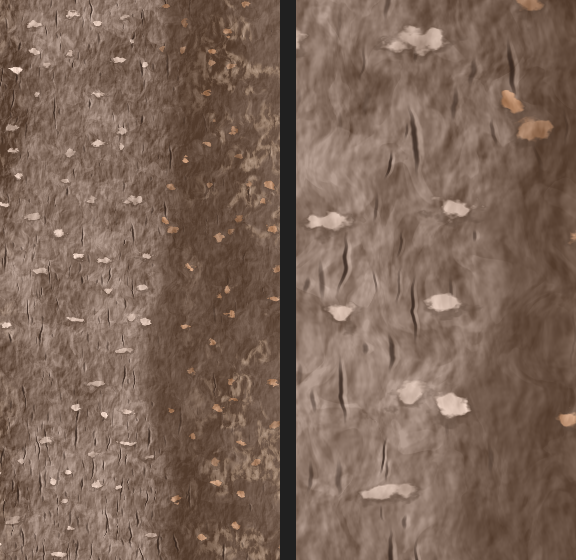
Left: the whole. Right: its middle third, enlarged.
Reproduce this texture procedurally as a Shadertoy shader.

```glsl
const vec3 DARK_BARK = vec3(0.375, 0.285, 0.228);
const vec3 PALE_BARK = vec3(0.640, 0.550, 0.498);
const vec3 LICHEN = vec3(0.575, 0.470, 0.385);
const vec3 CREAM = vec3(0.930, 0.830, 0.770);
const vec3 ORANGE = vec3(0.740, 0.560, 0.430);
const vec3 CREVICE = vec3(0.200, 0.140, 0.110);

vec3 hash3(vec2 p) {
    vec3 q = fract(p.xyx * vec3(0.1031, 0.1030, 0.0973));
    q += dot(q, q.yxz + 33.33);
    return fract((q.xxy + q.yzz) * q.zyx);
}

float noise(vec2 p) {
    vec2 i = floor(p), f = fract(p);
    vec2 u = f * f * (3.0 - 2.0 * f);
    float low = mix(hash3(i).x, hash3(i + vec2(1, 0)).x, u.x);
    float high = mix(hash3(i + vec2(0, 1)).x, hash3(i + vec2(1, 1)).x, u.x);
    return mix(low, high, u.y);
}

float fbm(vec2 p) {
    float sum = 0.0, amp = 0.5;
    for (int i = 0; i < 4; i++) {
        sum += amp * noise(p);
        p = mat2(1.6, 0.9, -0.9, 1.6) * p + 17.3;
        amp *= 0.5;
    }
    return sum / 0.9375;
}

// Soft-edged ellipse coverage
float blob(vec2 d, vec2 radius, float ragged) {
    return 1.0 - smoothstep(0.65, 1.15, length(d / radius) + ragged);
}

// Scattered pores: x = cream, y = orange, z = shadow rim
vec3 pores(vec2 p, float cell, float split) {
    vec3 result = vec3(0.0);
    vec2 home = floor(p / cell);
    float ragged = 2.0 * (fbm(p * vec2(60.0, 90.0)) - 0.5);
    for (int j = -1; j <= 1; j++)
    for (int i = -1; i <= 1; i++) {
        vec2 id = home + vec2(i, j);
        vec3 place = hash3(id + 41.0), look = hash3(id + 97.0);
        vec2 centre = (id + 0.1 + 0.8 * place.xy) * cell;
        float right = step(split, centre.x);
        if (place.z > mix(0.50, 0.62, right)) continue;
        vec2 wide = vec2(0.009 + 0.020 * look.x, 0.008 + 0.005 * look.y);
        vec2 rounded = vec2(0.010 + 0.008 * look.x, 0.009 + 0.005 * look.y);
        vec2 radius = mix(wide, rounded, right);
        vec2 d = p - centre;
        d.y += 0.3 * d.x * (look.z - 0.5);
        float body = blob(d, radius, ragged) * (0.55 + 0.45 * look.z);
        float rim = blob(d + vec2(0.0, 0.005), radius * 1.35, ragged);
        result = max(result, vec3(body * (1.0 - right), body * right, rim));
    }
    return result;
}

// Short wavering upright cracks: x = groove, y = lit lip
vec2 cracks(vec2 p, vec2 cell, float density) {
    vec2 result = vec2(0.0);
    vec2 home = floor(p / cell);
    for (int j = -1; j <= 1; j++)
    for (int i = -1; i <= 1; i++) {
        vec2 id = home + vec2(i, j);
        vec3 place = hash3(id + 211.0), look = hash3(id + 307.0);
        vec2 d = p - (id + place.xy) * cell;
        d.x += 0.016 * (fbm(vec2(d.y * 28.0, place.x * 90.0)) - 0.5);
        d.x += d.y * 0.35 * (look.z - 0.5);
        float reach = cell.y * mix(0.15, 0.55, look.x);
        float taper = 1.0 - smoothstep(0.2, 1.0, abs(d.y) / reach);
        float width = 0.0013 + 0.0025 * look.y * taper;
        float present = smoothstep(-0.1, 0.1, density - place.z) * taper;
        float groove = 1.0 - smoothstep(0.3, 1.4, abs(d.x) / width);
        float lip = 1.0 - smoothstep(0.3, 1.4, abs(d.x - 2.0 * width) / width);
        result = max(result, present * vec2(groove, lip));
    }
    return result;
}

void mainImage(out vec4 fragColor, in vec2 fragCoord) {
    vec2 p = fragCoord / iResolution.x;
    float height = fragCoord.y / iResolution.y;
    float broad = fbm(p * vec2(4.0, 3.5) + 5.0) - 0.5;
    vec2 warp = 0.05 * vec2(noise(p * 22.0), noise(p * 22.0 + 50.0));
    float flakes = fbm((p + warp) * vec2(15.0, 12.0) + 31.0);
    float scales = fbm((p + warp) * vec2(34.0, 24.0) + 83.0);
    vec2 fibre = (p + 0.3 * warp) * vec2(75.0, 46.0);
    float grain = fbm(fibre);

    // Pale left flank, dark band, half-lit right edge
    float shade = smoothstep(0.51, 0.62, p.x + 0.25 * broad);
    float edge = smoothstep(0.76, 1.0, p.x);
    float tone = mix(0.68, 0.04 + 0.22 * edge, shade);
    tone -= 0.36 * (1.0 - smoothstep(0.0, 0.14, p.x + 0.2 * broad));
    tone += broad * mix(1.10, 0.50, shade);

    // Peeling flakes, small scales, fibre grain and side-lit relief
    float calm = mix(1.0, 0.5, shade);
    tone += 0.24 * calm * (smoothstep(0.54, 0.59, flakes) - 0.35);
    tone += 0.20 * calm * (smoothstep(0.52, 0.58, scales) - 0.40);
    tone += 0.80 * calm * (grain - 0.5);
    tone += 0.85 * calm * (grain - fbm(fibre + vec2(0.30, -0.16)));
    vec3 color = mix(DARK_BARK, PALE_BARK, clamp(tone, -0.2, 1.25));

    // Broken lichen towards both edges
    float crust = fbm((p + warp) * vec2(6.0, 9.0) + 71.0) + 0.5 * (scales - 0.5);
    float margin = max(smoothstep(0.60, 0.88, p.x), 0.5 - 5.0 * p.x);
    float cover = smoothstep(0.50, 0.66, crust) * smoothstep(0.36, 0.56, grain);
    color = mix(color, LICHEN + 0.6 * (grain - 0.5), 0.75 * margin * cover);

    // Cracks crowd the lower left
    float density = mix(0.36, 0.80, 1.0 - smoothstep(0.12, 0.34, height));
    density *= 1.0 - 0.85 * shade;
    vec2 crack = cracks(p, vec2(0.05, 0.12), density);
    vec2 hairline = cracks(p + 3.7, vec2(0.032, 0.055), density * 0.8);
    color += 0.12 * crack.y + 0.07 * hairline.y;
    color = mix(color, CREVICE, max(0.80 * crack.x, 0.45 * hairline.x));

    // Pores over their shadows
    vec3 pore = pores(p, 0.1, 0.57);
    color = mix(color, DARK_BARK * 0.9, 0.4 * pore.z);
    color = mix(color, CREAM + 0.4 * (grain - 0.5), pore.x);
    color = mix(color, ORANGE + 0.5 * (grain - 0.5), pore.y);
    fragColor = vec4(clamp(color, 0.0, 1.0), 1.0);
}
```
